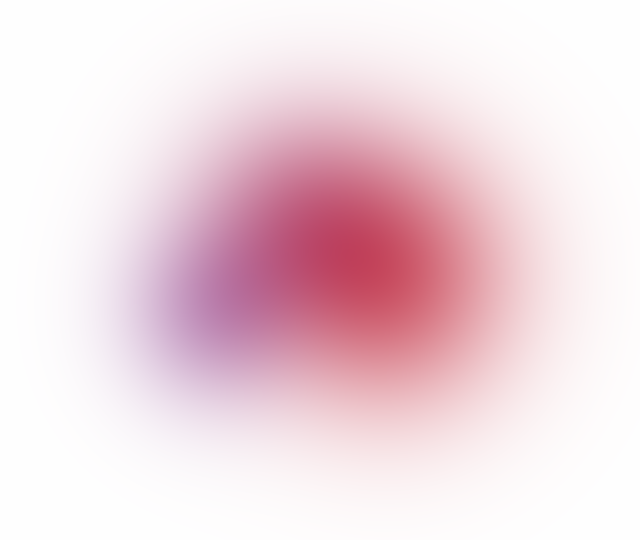
A Shadertoy shader for this background:

```glsl
const vec3 PAPER = vec3(0.998, 0.997, 0.997);

// Light removed from the paper by each tint at full strength
const vec3 RED_INK = vec3(0.17, 0.60, 0.55);
const vec3 MAGENTA_INK = vec3(0.15, 0.33, 0.24);
const vec3 VIOLET_INK = vec3(0.21, 0.34, 0.19);

// Soft elliptical falloff: 1 at the centre, fading over the given spread
float softBlob(vec2 point, vec2 center, vec2 spread) {
    vec2 offset = (point - center) / spread;
    return exp(-0.5 * dot(offset, offset));
}

vec3 absorb(vec3 color, vec3 ink, float amount) {
    return color - ink * amount;
}

void mainImage(out vec4 fragColor, in vec2 fragCoord) {
    // Centred coordinates in units of the canvas height
    vec2 point = (fragCoord - 0.5 * iResolution.xy) / iResolution.y;

    // Overlapping glows: red right, magenta above, violet left
    float red = softBlob(point, vec2(0.125, -0.017), vec2(0.162, 0.170));
    float magenta = softBlob(point, vec2(-0.053, 0.122), vec2(0.147, 0.139));
    float violet = softBlob(point, vec2(-0.199, -0.079), vec2(0.116, 0.123));

    vec3 color = absorb(PAPER, RED_INK, red);
    color = absorb(color, MAGENTA_INK, magenta);
    color = absorb(color, VIOLET_INK, violet);

    fragColor = vec4(clamp(color, 0.0, 1.0), 1.0);
}
```
